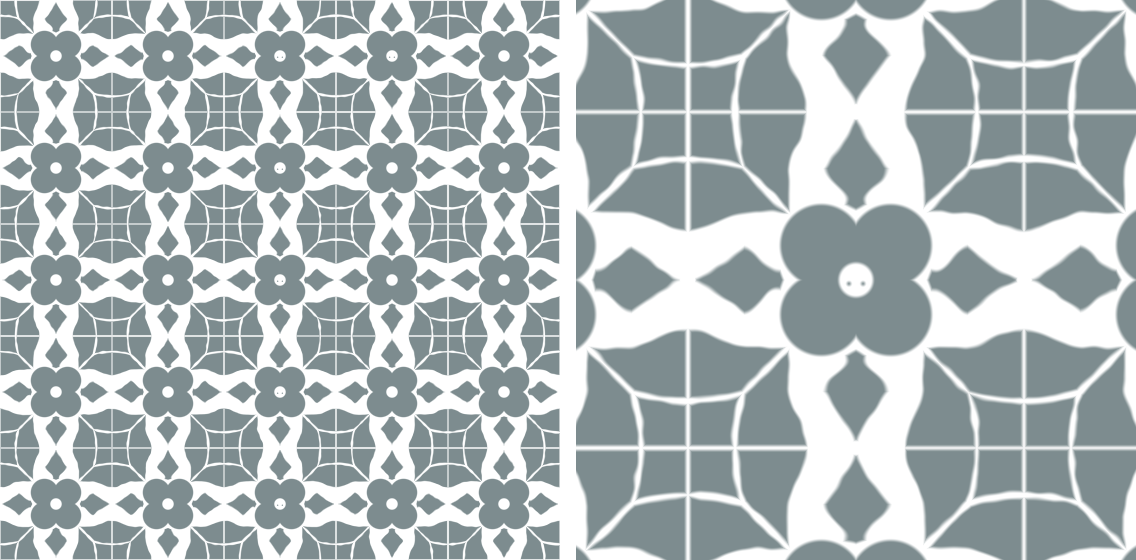
Left, the full canvas; right, a detail of the centre.
Reproduce this pattern procedurally as a three.js fragment shader.

```glsl
// Five by five grey and white tiles: four-petal flowers, leaf pairs and webbed panels.
varying vec2 vUv;

float hash(vec2 p) {
  vec3 q = fract(p.xyx * vec3(0.1031, 0.1030, 0.0973));
  q += dot(q, q.yzx + 33.33);
  return fract((q.x + q.y) * q.z);
}

float noise(vec2 p) {
  vec2 i = floor(p), f = fract(p);
  f = f * f * (3.0 - 2.0 * f);
  return mix(mix(hash(i), hash(i + vec2(1, 0)), f.x),
             mix(hash(i + vec2(0, 1)), hash(i + vec2(1, 1)), f.x), f.y);
}

// Leaf along x: blunt neck, flared shoulders, long outer point.
float leaf(vec2 q) {
  float neck = mix(0.028, 0.096, smoothstep(0.235, 0.335, q.x));
  float point = 0.096 * pow(max(0.478 - q.x, 0.0) / 0.146, 1.15);
  float side = (q.y - min(neck, point)) * 0.75;
  return max(side, max(0.214 - q.x + q.y * 0.4, q.x - 0.474));
}

// Panel around the tile corner, cut by a diagonal and a bowed inner square.
float panel(vec2 q) {
  float edge = mix(0.202, 0.15, smoothstep(0.32, 0.49, q.x));
  vec2 c = 0.5 - q;
  float bow = abs(c.y - 0.14 - 0.9 * c.x * c.x) - 0.009;
  float diagonal = max((q.x - q.y) * 0.707 - 0.009, 0.16 - c.y);
  return max(edge - q.y, -min(bow, diagonal));
}

void main() {
  vec2 grid = vUv * 5.0;
  vec2 tile = floor(grid);
  vec2 p = fract(grid) - 0.5;
  vec2 a = abs(p);
  vec2 q = a.x > a.y ? a : a.yx;

  // Flower, leaves and panel, with a slightly hand-cut outline.
  float flower = length(a - 0.103) - 0.122;
  float wobble = (noise(grid * 24.0) - 0.5) * 0.009;
  float ink = min(flower, min(leaf(q), panel(q)) + wobble);

  // Fine cross lines through the panels, uneven from tile to tile.
  vec2 seam = floor(grid + 0.5);
  vec2 thick = 0.0045 + 0.0035 * vec2(hash(seam + 7.0), hash(seam + 19.0));
  vec2 cross = 0.5 - a - thick;
  ink = max(ink, -min(cross.x, cross.y));

  // White eye, with two pinholes in the middle column and one more tile.
  ink = max(ink, 0.051 - length(p));
  if (tile.x == 2.0 || (tile.x == 3.0 && tile.y == 4.0))
    ink = min(ink, length(vec2(a.x - 0.021, p.y + 0.011)) - 0.005);

  float cover = 1.0 - smoothstep(-0.007, 0.007, ink);
  gl_FragColor = vec4(mix(vec3(1.0), vec3(0.49, 0.55, 0.56), cover), 1.0);
}
```
